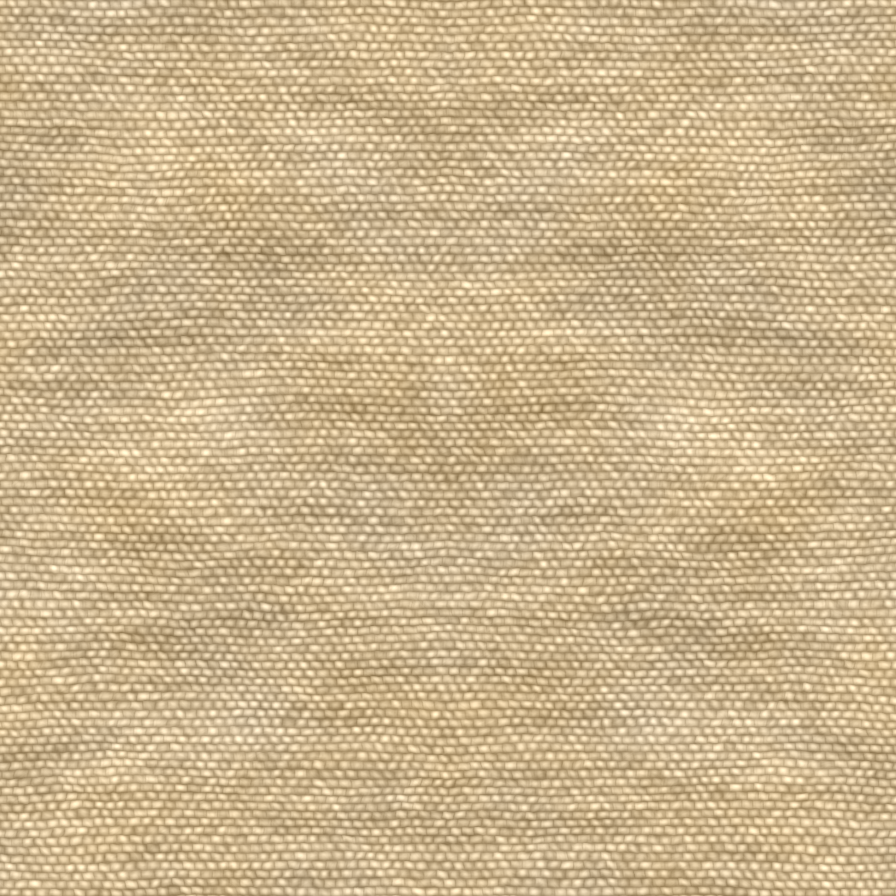
This texture is drawn by a Shadertoy shader. Its source:

```glsl
// Plain-woven beige burlap: staggered rows of small stitches with soft stains and streaks.

const vec2 STITCHES = vec2(76.0, 106.0);       // stitches across, rows up
const vec3 GAP_COLOUR = vec3(0.645, 0.553, 0.404);
const vec3 THREAD_RISE = vec3(0.335, 0.338, 0.335);
const vec3 OCHRE_TINT = vec3(0.010, -0.002, -0.024);
const float PI = 3.14159265;

float hash(vec2 p) {
    p = fract(p * vec2(0.1031, 0.1137));
    p += dot(p, p.yx + 33.33);
    return fract((p.x + p.y) * p.x * 47.0);
}

// Warped, turned sine layers: smooth irregular patches around zero.
float layeredSines(vec2 p, float seed) {
    float sum = 0.0, weight = 0.5;
    mat2 turn = mat2(0.8, 0.6, -0.6, 0.8);
    p += seed * vec2(1.7, 2.3);
    for (int i = 0; i < 5; i++) {
        p += 0.6 * sin(p.yx * 0.8 + seed);
        sum += weight * sin(p.x) * sin(p.y);
        p = turn * p * 1.7 + seed;
        weight *= 0.68;
    }
    return sum;
}

// Wavering of the threads, in stitch units.
vec2 threadWander(vec2 uv) {
    float sideways = 0.45 * layeredSines(uv * vec2(13.0, 22.0), 2.1);
    float upward = 0.50 * layeredSines(uv * vec2(9.0, 13.0), 5.4);
    return vec2(sideways, upward);
}

// Rounded profile across a unit cell, zero at its borders.
float roundProfile(float x, float sharpness) {
    return pow(max(cos(PI * clamp(x, -0.5, 0.5)), 0.0), sharpness);
}

// Height of the cloth: wide weft stitches with narrow warp threads between them.
float clothHeight(vec2 weave, float warpStrength) {
    float row = floor(weave.y);
    weave.x += 0.5 * mod(row, 2.0) + 0.14 * (hash(vec2(row, 7.0)) - 0.5);
    vec2 cell = floor(weave);
    vec2 local = weave - cell - 0.5;
    float tilt = 0.20 * (hash(cell + 43.0) - 0.35) * sin(PI * local.x);
    float lift = 0.16 * (hash(cell + 5.0) - 0.5) * (1.0 - 4.0 * local.y * local.y);
    float plumpness = mix(0.55, 1.35, hash(cell + 19.0));
    float weft = roundProfile(local.x, plumpness) * roundProfile(local.y + tilt + lift, 0.9);
    weft *= (1.0 + 0.35 * local.y - 0.2 * local.x) * mix(0.74, 1.20, hash(cell + 71.0));

    vec2 warpCell = vec2(floor(weave.x + 0.5), row);
    float beside = weave.x - warpCell.x;
    float warp = roundProfile(beside * 2.2, 1.0) * roundProfile(local.y, 0.9);
    return weft + warpStrength * warp * mix(0.3, 1.0, hash(warpCell + 97.0));
}

vec3 burlap(vec2 uv) {
    vec2 folded = vec2(abs(uv.x - 0.5), uv.y);   // stains mirror about the middle
    float warpStrength = 0.30 + 0.25 * layeredSines(folded * vec2(15.0, 12.0), 4.6);
    float height = clothHeight(uv * STITCHES + threadWander(folded), warpStrength);

    float stain = layeredSines(folded * vec2(9.0, 17.0), 1.3);
    float streak = layeredSines(folded * vec2(12.0, 110.0), 3.7);
    float fibre = layeredSines(uv * vec2(150.0, 200.0), 8.2);
    float ochre = layeredSines(folded * vec2(12.0, 16.0), 6.1);

    float shade = 0.058 * stain + 0.065 * streak * (1.0 - 0.4 * height) + 0.060 * fibre;
    return GAP_COLOUR + THREAD_RISE * height + shade + OCHRE_TINT * ochre;
}

void mainImage(out vec4 fragColor, in vec2 fragCoord) {
    // Average four points per pixel to smooth the edges.
    vec3 colour = vec3(0.0);
    for (int i = 0; i < 4; i++) {
        vec2 offset = vec2(i % 2, i / 2) * 0.5 - 0.25;
        colour += burlap((fragCoord + offset) / iResolution.y);
    }
    fragColor = vec4(clamp(colour * 0.25, 0.0, 1.0), 1.0);
}
```
